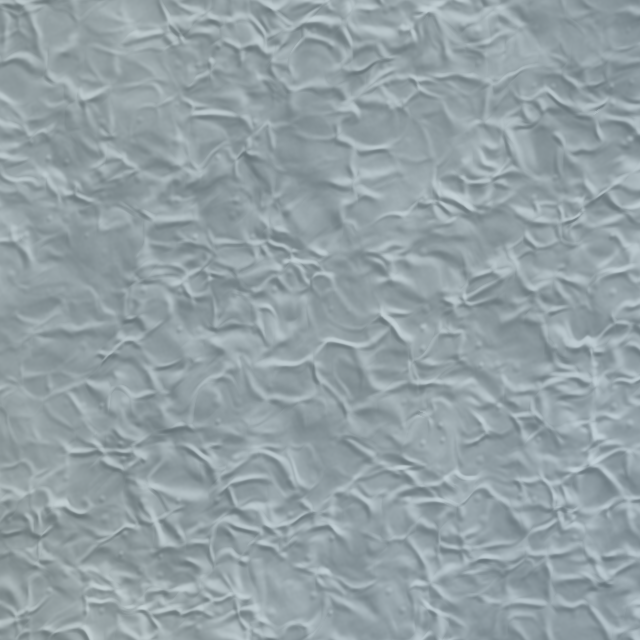
Give the GLSL for this texture, as a WebGL 2 fragment shader.

```glsl
#version 300 es
precision highp float;
// Knocked-down wall plaster: broken ridges along warped cell borders, small
// grains and soft undulation form a height field. It is lit from the upper
// right by the height difference along the light, then tinted blue-grey.

uniform vec2 u_resolution;
out vec4 fragColor;

const vec2 LIGHT_DIR = vec2(0.40, 0.917);
const vec3 PAINT = vec3(0.580, 0.631, 0.650);
const vec3 COOL_SHIFT = vec3(-0.006, 0.0, 0.014);

float hash(vec2 p) {
    return fract(sin(dot(p, vec2(127.1, 311.7))) * 43758.5453);
}

vec2 hash2(vec2 p) {
    return vec2(hash(p), hash(p + 57.3));
}

vec2 rotate(vec2 p, float angle) {
    float c = cos(angle), s = sin(angle);
    return vec2(c * p.x - s * p.y, s * p.x + c * p.y);
}

float noise(vec2 p) {
    vec2 i = floor(p), f = fract(p);
    vec2 u = f * f * f * (f * (f * 6.0 - 15.0) + 10.0);
    float low = mix(hash(i), hash(i + vec2(1, 0)), u.x);
    float high = mix(hash(i + vec2(0, 1)), hash(i + vec2(1, 1)), u.x);
    return mix(low, high, u.y);
}

// Noise in -0.5..0.5, turned so that its lattice does not show
float swell(vec2 p, float scale, float angle) {
    return noise(rotate(p, angle) * scale + angle * 17.0) - 0.5;
}

vec2 warp(vec2 p, float scale, float amount) {
    return p + amount * vec2(swell(p, scale, 0.6), swell(p, scale, 2.1));
}

// Gap between the nearest and second nearest cell point: zero on borders
float borderGap(vec2 p) {
    vec2 cell = floor(p);
    float first = 9.0, second = 9.0;
    for (int y = -1; y <= 1; y++) {
        for (int x = -1; x <= 1; x++) {
            vec2 id = cell + vec2(x, y);
            float d = length(id + hash2(id) - p);
            second = min(second, max(first, d));
            first = min(first, d);
        }
    }
    return second - first;
}

// Raised borders, broken into arcs of uneven strength
float ridges(vec2 p, float scale, float width, float angle) {
    float gap = borderGap(rotate(p, angle) * scale + angle * 31.0) / width;
    float strength = smoothstep(-0.25, 0.22, swell(p, scale * 1.1, angle + 1.3));
    return exp(-gap * gap) * strength;
}

// Sparse round specks, at most one per grid cell
float grains(vec2 p, float scale) {
    vec2 q = p * scale, id = floor(q);
    vec2 centre = 0.35 + 0.3 * hash2(id + 9.0);
    float radius = mix(0.2, 0.35, hash(id + 21.0));
    float present = step(0.8, hash(id + 4.0));
    return present * smoothstep(radius, 0.0, length(q - id - centre));
}

float plasterHeight(vec2 p) {
    vec2 q = warp(warp(p, 15.0, 0.028), 42.0, 0.012);
    q.y *= 1.2;
    float rough = mix(0.3, 1.0, smoothstep(-0.36, -0.05, swell(p, 6.5, 0.9)));
    float h = 1.05 * ridges(q, 12.5, 0.20, 0.4);
    h += 0.9 * rough * ridges(q, 22.0, 0.27, 1.1);
    h += 0.3 * rough * grains(p, 34.0);
    h += 1.1 * swell(q, 18.0, 0.3);
    h += 1.05 * rough * swell(q, 36.0, 1.7);
    h += 0.32 * rough * swell(q, 72.0, 2.5);
    return h;
}

void main() {
    vec2 uv = gl_FragCoord.xy / min(u_resolution.x, u_resolution.y);

    // Relief: slopes facing the light brighten, the far sides darken
    vec2 reach = LIGHT_DIR * 0.003;
    float behind = plasterHeight(uv - reach);
    float ahead = plasterHeight(uv + reach);
    float shade = 0.225 * (behind - ahead);

    // Crests catch a little extra light; extremes are softly limited
    shade += 0.05 * (0.5 * (behind + ahead) - 0.4);
    shade = 0.18 * tanh(shade / 0.18);

    // Broad drift in tint and brightness, with faint grain
    float cool = 0.8 * (uv.x - 0.5) + 0.7 * swell(uv, 3.0, 0.8);
    shade += 0.04 * swell(uv, 4.5, 1.9) + 0.035 * swell(uv, 10.0, 2.7);
    shade += 0.012 * swell(uv, 190.0, 0.5);

    fragColor = vec4(PAINT + shade + COOL_SHIFT * cool, 1.0);
}
```
